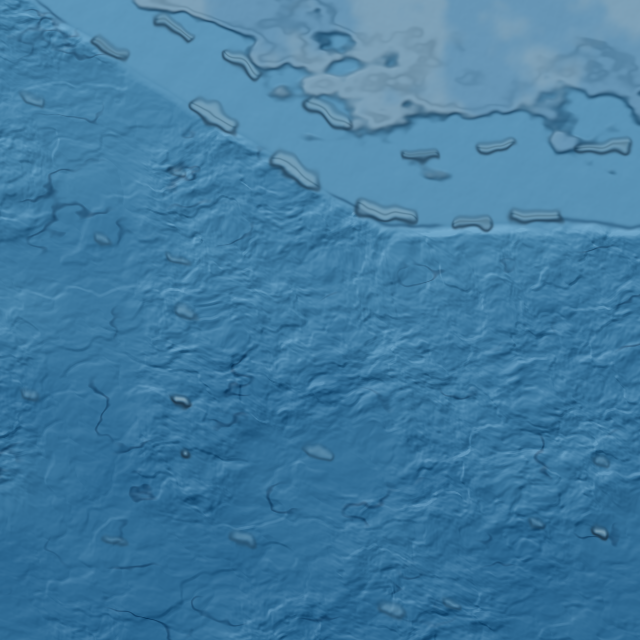
Give the GLSL for this texture, as a Shadertoy shader.

```glsl
float hash(vec2 p) {
    return fract(sin(dot(p, vec2(127.1, 311.7))) * 43758.5453);
}

float noise(vec2 p) {
    vec2 i = floor(p), f = fract(p);
    f = f * f * (3.0 - 2.0 * f);
    return mix(mix(hash(i), hash(i + vec2(1, 0)), f.x),
               mix(hash(i + vec2(0, 1)), hash(i + vec2(1, 1)), f.x), f.y);
}

float fbm(vec2 p) {
    float sum = 0.0, amp = 0.53;
    for (int i = 0; i < 4; i++) {
        sum += amp * noise(p);
        p = mat2(1.6, 1.2, -1.2, 1.6) * p + 7.3;
        amp *= 0.5;
    }
    return sum;
}

// Lower edge of the clear band: falls from the left, then runs level
float rim(float x) {
    float level = 0.635 + 0.02 * x, slope = 1.03 - 0.65 * x;
    return 0.5 * (level + slope + sqrt((level - slope) * (level - slope) + 0.001));
}

float aboveRim(vec2 p) {
    return p.y - rim(p.x) + 0.035 * (fbm(p * 9.0) - 0.5);
}

// Lumpy border of the pale shelf, positive inside
float shelfEdge(vec2 p) {
    return p.y - rim(p.x) - 0.16 + 0.32 * (fbm(p * vec2(9, 14) + 5.0) - 0.5);
}

// Surface height: flakes at two sizes and fine grain below, a raised shelf above
float height(vec2 p) {
    vec2 warp = vec2(fbm(p * 8.0), fbm(p * 8.0 + 17.0)) - 0.5;
    vec2 q = p + 0.06 * warp;
    float busy = smoothstep(0.25, 0.6, noise(p * 7.0 + 3.0));
    float large = smoothstep(0.47, 0.52, fbm(q * vec2(8, 12)));
    float small = smoothstep(0.46, 0.54, fbm(q * vec2(17, 26) + 13.0));
    float ridge = abs(fbm(q * vec2(13, 20) + 47.0) - 0.5);
    float grain = fbm(q * vec2(26, 38) + 31.0);
    float rough = 0.04 * large + 0.055 * small * busy
                + 0.3 * min(ridge, 0.12) + grain * (0.08 + 0.27 * busy);
    float below = 1.0 - smoothstep(-0.02, 0.0, aboveRim(p));
    return rough * below + 0.09 * smoothstep(-0.02, 0.02, shelfEdge(p)) + 0.04 * fbm(p * 25.0);
}

float capsule(vec2 p, float halfLength, float radius) {
    return length(vec2(max(abs(p.x) - halfLength, 0.0), p.y)) - radius;
}

// Glassy inclusion: pale core, dark outline that is heavier underneath
vec3 inclusion(vec3 col, float d, float side, float strength) {
    float core = smoothstep(0.002, -0.008, d);
    float outline = exp(-d * d / 0.000011);
    col = mix(col, vec3(0.5, 0.64, 0.72), 0.8 * core * strength);
    return mix(col, vec3(0.12, 0.24, 0.33), outline * strength * (0.55 - 0.3 * side));
}

void mainImage(out vec4 fragColor, in vec2 fragCoord) {
    vec2 p = fragCoord / iResolution.xy;
    float above = aboveRim(p), shelf = shelfEdge(p);

    // Deep water, clear band and pale shelf
    float tone = fbm(p * vec2(6, 8) + 11.0) - 0.5;
    vec3 col = mix(vec3(0.17, 0.41, 0.575), vec3(0.26, 0.5, 0.65),
                   clamp(p.y * 1.35 + 0.8 * tone, 0.0, 1.15));
    vec3 band = vec3(0.35, 0.575, 0.712) + 0.06 * (p.y - 0.75);
    col = mix(col, band, smoothstep(-0.02, 0.01, above));
    vec3 pale = mix(vec3(0.49, 0.63, 0.72), vec3(0.4, 0.585, 0.71),
                    smoothstep(0.48, 0.66, fbm(p * 8.0 + 40.0)));
    col = mix(col, pale, smoothstep(-0.015, 0.02, shelf));

    // Relief lit from above left, greyer in the lights
    vec2 lightStep = vec2(-0.0012, 0.002);
    float relief = height(p - lightStep) - height(p + lightStep);
    relief = clamp(1.7 * relief, -0.16, 0.15);
    col += relief * (relief > 0.0 ? vec3(1.1, 0.95, 0.85) : vec3(0.8, 1.0, 1.05));

    // Broken creases below
    float crease = abs(fbm(p * vec2(9, 14) + 60.0) - 0.5);
    float broken = smoothstep(0.45, 0.75, noise(p * 14.0 + 23.0));
    col -= vec3(0.08, 0.12, 0.13) * smoothstep(0.03, 0.0, crease) * broken * smoothstep(0.01, -0.02, above);

    // Rim line and the contours of the shelf
    float rimLine = exp(-above * above / 0.000012) * smoothstep(0.4, 0.6, noise(p * 11.0 + 9.0));
    col -= vec3(0.1, 0.12, 0.12) * rimLine;
    float uneven = 0.4 + 0.8 * noise(p * 16.0);
    col -= vec3(0.17, 0.18, 0.18) * uneven * exp(-shelf * shelf / 0.00012);
    float inner = shelf - 0.045;
    col -= 0.07 * uneven * exp(-inner * inner / 0.00012);

    // Rods strung along the rim and the upper side of the band
    for (int i = 0; i < 12; i++) {
        float k = float(i), upper = mod(k, 2.0);
        float x = mix(0.17, 0.97, (k + 0.7 * hash(vec2(k, 3))) / 12.0);
        float slope = (rim(x + 0.01) - rim(x - 0.01)) / 0.02;
        vec2 along = normalize(vec2(1.0, slope));
        float lift = 0.012 * hash(vec2(k, 8)) + upper * (0.09 + 0.03 * hash(vec2(k, 5)));
        vec2 d = p - vec2(x, rim(x) + lift);
        vec2 local = vec2(dot(d, along), dot(d, vec2(-along.y, along.x)));
        local += 0.012 * (vec2(noise(p * 60.0 + k), noise(p * 50.0 + k + 5.0)) - 0.5);
        float radius = 0.005 + 0.009 * hash(vec2(k, 2));
        float rod = capsule(local, 0.015 + 0.022 * hash(vec2(k, 1)), radius);
        col = inclusion(col, rod, clamp(local.y / radius, -1.0, 1.0), 0.85);
        col -= 0.1 * smoothstep(0.002, -0.004, rod) * exp(-local.y * local.y / 0.000004);
    }

    // Sparse small bubbles in the deep part
    vec2 cell = floor(p * 9.0);
    float pick = hash(cell + 2.0);
    if (pick < 0.24) {
        vec2 local = p - (cell + 0.35 + 0.3 * vec2(hash(cell + 4.0), hash(cell + 9.0))) / 9.0;
        local.y += 0.3 * local.x;
        local += 0.008 * (vec2(noise(p * 70.0), noise(p * 70.0 + 9.0)) - 0.5);
        float bubble = capsule(local, 0.014 * hash(cell + 6.0), 0.005 + 0.004 * hash(cell + 7.0));
        float strength = pick < 0.04 ? 1.2 : 0.5;
        col = inclusion(col, bubble, clamp(local.y / 0.006, -1.0, 1.0), strength * smoothstep(0.0, -0.04, above));
    }

    fragColor = vec4(clamp(col, 0.0, 1.0), 1.0);
}
```
